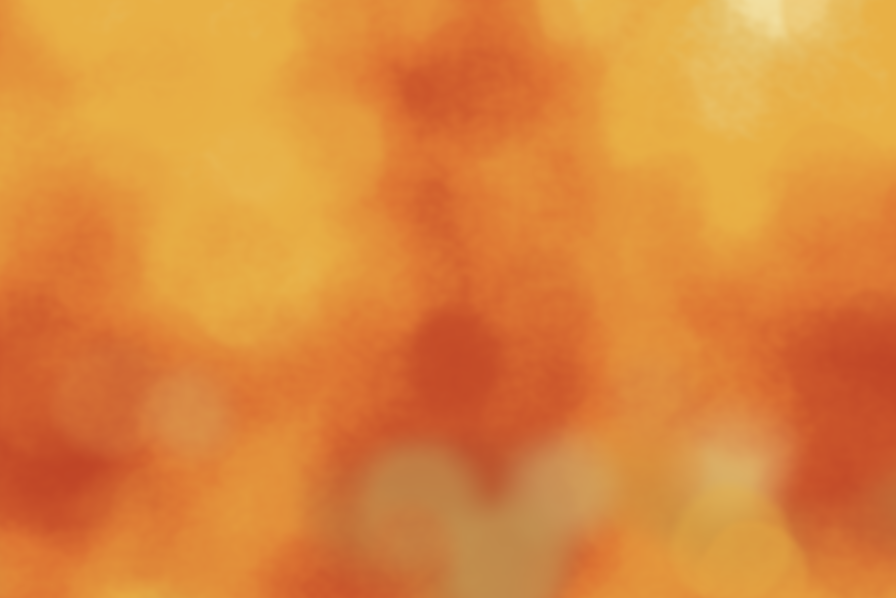
Write a Shadertoy shader that draws this background.

```glsl
// Warm autumn bokeh: blurred red, orange and amber light with soft overlapping discs.

const float TAU = 6.28319;
const int COLUMNS = 11;
const int ROWS = 8;

vec2 hash2(vec2 p) {
    vec3 q = fract(p.xyx * vec3(0.1031, 0.1030, 0.0973));
    q += dot(q, q.yzx + 33.33);
    return fract((q.xx + q.yz) * q.zy);
}

float cornerSlope(vec2 cell, vec2 offset) {
    float angle = TAU * hash2(cell + 57.0).x;
    return dot(vec2(cos(angle), sin(angle)), offset);
}

float gradientNoise(vec2 p) {
    vec2 cell = floor(p), f = fract(p);
    vec2 u = f * f * f * (f * (f * 6.0 - 15.0) + 10.0);
    float low = mix(cornerSlope(cell, f),
                    cornerSlope(cell + vec2(1, 0), f - vec2(1, 0)), u.x);
    float high = mix(cornerSlope(cell + vec2(0, 1), f - vec2(0, 1)),
                     cornerSlope(cell + vec2(1, 1), f - vec2(1, 1)), u.x);
    return mix(low, high, u.y);
}

// Colour ramp from deep red through orange to pale cream
vec3 warmRamp(float heat) {
    vec3 color = mix(vec3(0.75, 0.27, 0.15), vec3(0.80, 0.34, 0.17), smoothstep(-0.15, 0.12, heat));
    color = mix(color, vec3(0.87, 0.46, 0.20), smoothstep(0.08, 0.31, heat));
    color = mix(color, vec3(0.89, 0.57, 0.23), smoothstep(0.26, 0.51, heat));
    color = mix(color, vec3(0.91, 0.69, 0.27), smoothstep(0.48, 0.84, heat));
    color = mix(color, vec3(0.90, 0.75, 0.40), smoothstep(0.90, 1.08, heat));
    return mix(color, vec3(0.95, 0.88, 0.64), smoothstep(1.04, 1.3, heat));
}

// Broad light: bright top, dark middle band, glow along the upper edge
float heatField(vec2 p) {
    float vertical = 0.48 * smoothstep(0.3, 0.85, p.y)
                   + 0.22 * (1.0 - smoothstep(0.0, 0.3, p.y));
    float wide = cos(TAU * (p.x - 0.28));
    float narrow = cos(TAU * (p.x - 0.40) / 0.7);
    float columns = mix(narrow, wide, smoothstep(0.12, 0.4, abs(p.y - 0.4)));
    float drift = 0.36 * gradientNoise(p * 2.7 + 3.1) + 0.42 * gradientNoise(p * 5.3 + 8.7);
    float body = 0.19 + vertical + columns * mix(0.20, 0.30, p.y) + drift;
    float glowSpots = 0.55 + 0.45 * cos(TAU * (p.x - 0.95) / 0.36);
    float edgeGlow = 0.42 * smoothstep(0.85, 1.02, p.y) * smoothstep(0.7, 0.95, p.x) * glowSpots;
    return min(body, 0.93) + edgeGlow;
}

float softDisc(vec2 p, vec2 center, float radius, float blur) {
    return 1.0 - smoothstep(radius - blur, radius + blur, length(p - center));
}

void mainImage(out vec4 fragColor, in vec2 fragCoord) {
    vec2 p = fragCoord / iResolution.y;
    vec2 canvas = vec2(iResolution.x / iResolution.y, 1.0);

    // Gentle distortion keeps the disc outlines uneven
    vec2 warped = p + 0.012 * vec2(gradientNoise(p * 9.0), gradientNoise(p * 9.0 + 31.0));
    float mottle = 0.05 * gradientNoise(p * 12.0) + 0.04 * gradientNoise(p * vec2(24.0, 29.0))
                 + 0.045 * gradientNoise(p * vec2(52.0, 60.0));
    vec3 color = warmRamp(heatField(warped) + mottle);

    // Muted brown haze near the bottom
    float haze = smoothstep(-0.1, 0.35, gradientNoise(p * 3.2 + 14.0))
               * (1.0 - smoothstep(0.08, 0.34, p.y));
    color = mix(color, vec3(0.70, 0.48, 0.25), 0.65 * haze);

    // Out-of-focus discs on a jittered grid, stacked in shuffled order
    vec2 gridSize = vec2(COLUMNS, ROWS);
    for (int i = 0; i < COLUMNS * ROWS; i++) {
        int k = (i * 29) % (COLUMNS * ROWS);
        vec2 cell = vec2(k % COLUMNS, k / COLUMNS);
        vec2 jitter = hash2(cell + 4.0);
        vec2 look = hash2(cell + 71.0);
        vec2 kind = hash2(cell + 139.0);
        vec2 center = (cell + jitter) / gridSize * canvas;

        float sandy = step(kind.x, 0.17) * (1.0 - smoothstep(0.28, 0.36, center.y));
        float radius = mix(0.065, 0.108, look.x);
        float blur = mix(0.007, 0.030, look.y) + 0.03 * sandy;
        float cover = softDisc(warped, center, radius, blur);
        if (cover <= 0.0) continue;

        float opacity = mix(mix(0.12, 0.52, kind.y * kind.y), 0.55, sandy);
        float shift = 0.5 * (hash2(cell + 211.0).x - 0.5);
        vec3 light = warmRamp(heatField(center) + shift + mottle);
        vec3 sand = mix(vec3(0.76, 0.62, 0.34), vec3(0.87, 0.80, 0.54), look.y);
        color = mix(color, mix(light, sand, sandy), opacity * cover);
    }

    fragColor = vec4(color, 1.0);
}
```
